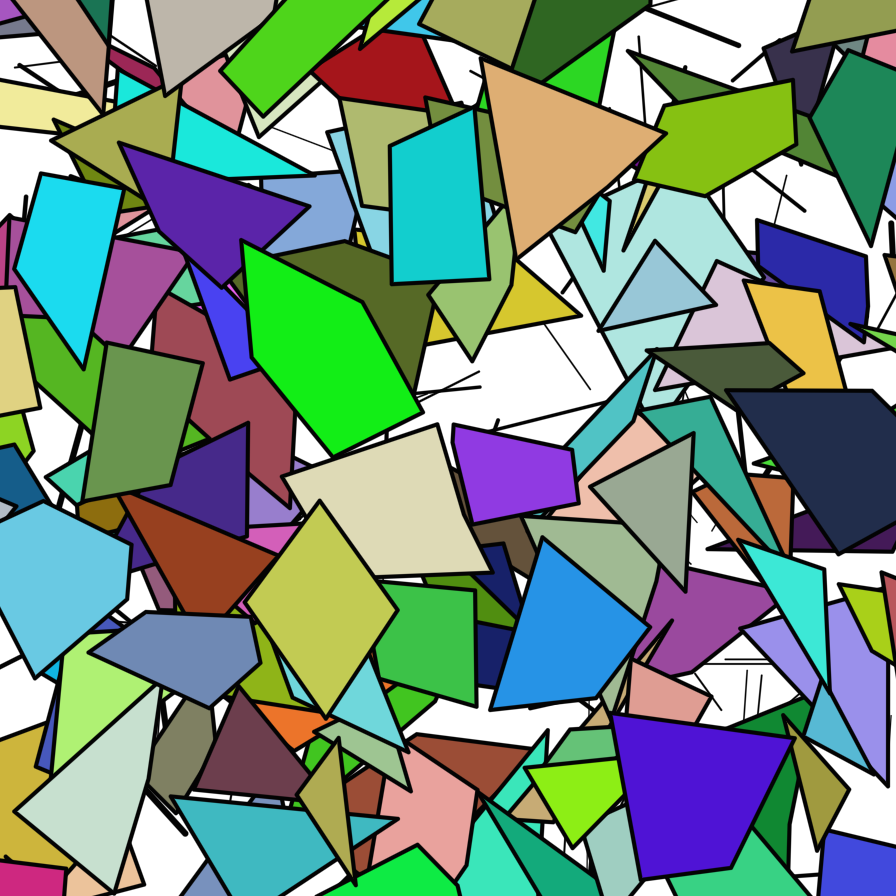
Reproduce this background procedurally as a WebGL 2 fragment shader.

```glsl
#version 300 es
precision highp float;

uniform vec2 u_resolution;
out vec4 fragColor;

const float TAU = 6.2831853;
const int STROKE_COUNT = 190;
const int SHARD_COUNT = 155;
const float OUTLINE_HALF_WIDTH = 0.0023;
const float MAX_REACH = 0.18;
const vec3 PAPER = vec3(1.0);
const vec3 INK = vec3(0.01);

float hash(vec2 p) {
    return fract(sin(dot(p, vec2(127.1, 311.7))) * 43758.5453);
}

vec2 hash2(float id, float salt) {
    return vec2(hash(vec2(id, salt)), hash(vec2(id, salt + 0.5)));
}

vec2 direction(float angle) {
    return vec2(cos(angle), sin(angle));
}

// Soft coverage of a shape from its signed distance
float coverage(float dist, float pixel) {
    return 1.0 - smoothstep(-pixel, pixel, dist);
}

// Even but irregular scatter that runs past the canvas border
vec2 scatter(float id, float salt, float jitter) {
    vec2 even = fract(id * vec2(0.75488, 0.56984) + salt * 0.137);
    return mix(vec2(-0.1), vec2(1.1), even) + (hash2(id, salt) - 0.5) * jitter;
}

float segmentDistance(vec2 p, vec2 axis, float halfLength) {
    float along = clamp(dot(p, axis), -halfLength, halfLength);
    return length(p - axis * along);
}

// Corner of an uneven polygon: sorted angles, random radii, squashed and turned
vec2 shardCorner(float id, int index, int corners) {
    vec2 random = hash2(id, 20.0 + float(index));
    float angle = (float(index) + 0.8 * random.x) * TAU / float(corners);
    float radius = mix(0.055, MAX_REACH, random.y);
    float squash = mix(0.32, 1.0, hash(vec2(id, 12.0)));
    vec2 turn = direction(TAU * hash(vec2(id, 13.0)));
    vec2 corner = radius * direction(angle) * vec2(1.0, squash);
    return mat2(turn.x, turn.y, -turn.y, turn.x) * corner;
}

// Signed distance to a shard, negative inside
float shardDistance(vec2 p, float id, int corners) {
    vec2 previous = shardCorner(id, corners - 1, corners);
    float nearest = 1.0;
    float side = 1.0;
    for (int i = 0; i < corners; i++) {
        vec2 current = shardCorner(id, i, corners);
        vec2 edge = previous - current;
        vec2 offset = p - current;
        float t = clamp(dot(offset, edge) / dot(edge, edge), 0.0, 1.0);
        nearest = min(nearest, length(offset - edge * t));
        bvec3 crossing = bvec3(p.y >= current.y, p.y < previous.y,
                               edge.x * offset.y > edge.y * offset.x);
        if (all(crossing) || !any(crossing)) side = -side;
        previous = current;
    }
    return side * nearest;
}

vec3 shardColour(float id) {
    vec3 random = vec3(hash2(id, 40.0), hash(vec2(id, 42.0)));
    return 0.05 + 0.9 * pow(random, vec3(0.95, 0.75, 0.9));
}

// Loose ink strokes, mostly thin and some heavy
vec3 drawStrokes(vec3 colour, vec2 p, float pixel) {
    for (int i = 0; i < STROKE_COUNT; i++) {
        float id = float(i) + 1.0;
        vec2 offset = p - scatter(id, 3.0, 0.15);
        vec2 random = hash2(id, 5.0);
        float halfLength = mix(0.025, 0.14, random.x * random.x);
        if (dot(offset, offset) > 0.0225) continue;
        float halfWidth = mix(0.0007, 0.0036, random.y * random.y);
        vec2 axis = direction(TAU * hash(vec2(id, 7.0)));
        float dist = segmentDistance(offset, axis, halfLength) - halfWidth;
        colour = mix(colour, INK, coverage(dist, pixel));
    }
    return colour;
}

// Flat outlined shards, each painted over the earlier ones
vec3 drawShards(vec3 colour, vec2 p, float pixel) {
    for (int i = 0; i < SHARD_COUNT; i++) {
        float id = float(i) + 1.0;
        vec2 offset = p - scatter(id, 9.0, 0.16);
        if (length(offset) > MAX_REACH + 0.01) continue;
        float kind = hash(vec2(id, 11.0));
        int corners = kind < 0.3 ? 3 : (kind < 0.82 ? 4 : 5);
        float dist = shardDistance(offset, id, corners);
        colour = mix(colour, shardColour(id), coverage(dist, pixel));
        colour = mix(colour, INK, coverage(abs(dist) - OUTLINE_HALF_WIDTH, pixel));
    }
    return colour;
}

void main() {
    float scale = min(u_resolution.x, u_resolution.y);
    vec2 p = gl_FragCoord.xy / scale;
    float pixel = 0.8 / scale;
    vec3 colour = drawStrokes(PAPER, p, pixel);
    colour = drawShards(colour, p, pixel);
    fragColor = vec4(colour, 1.0);
}
```
